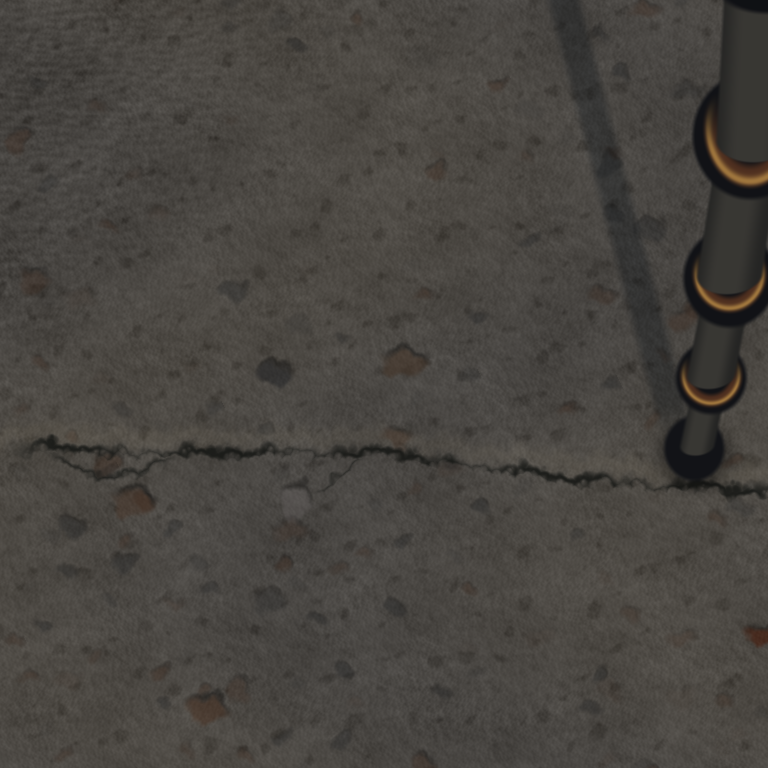
A three.js fragment shader for this texture:

```glsl
// Weathered concrete with a ragged crack, pebbles, and a jointed dark pole casting a thin shadow.
varying vec2 vUv;

vec2 hash2(vec2 p) {
  return fract(sin(vec2(dot(p, vec2(127.1, 311.7)), dot(p, vec2(269.5, 183.3)))) * 4375.85);
}

// Cellular noise: distance to the nearest scattered point
float cells(vec2 p) {
  vec2 id = floor(p), f = fract(p);
  float nearest = 2.0;
  for (int j = -1; j <= 1; j++)
    for (int i = -1; i <= 1; i++) {
      vec2 g = vec2(float(i), float(j));
      nearest = min(nearest, length(g + hash2(id + g) - f));
    }
  return nearest;
}

float relief(vec2 p) {
  return cells(p) - cells(p + vec2(0.25, -0.5));
}

// Turned octaves of relief mixed with plain cells, for an irregular grain
float grain(vec2 p) {
  float sum = 0.0;
  mat2 turn = mat2(0.8, 0.6, -0.6, 0.8);
  vec2 q = p * 24.0;
  for (int k = 0; k < 4; k++) {
    sum += (0.55 + 0.15 * float(k)) * (relief(q) + 0.6 * (cells(q + 17.0) - 0.45));
    q = turn * q * 2.07 + 5.3;
  }
  return sum;
}

float ellipse(vec2 p, vec2 center, vec2 radius) {
  return (length((p - center) / radius) - 1.0) * min(radius.x, radius.y);
}

float fill(float d, float soft) {
  return 1.0 - smoothstep(-soft, soft, d);
}

// Pebble with a dark upper rim
vec3 pebble(vec3 col, vec2 p, vec2 center, vec2 radius, vec3 tint, float strength) {
  vec2 q = p + 0.003 * sin(p.yx * 170.0 + center * 90.0) + 0.006 * (cells(p * 70.0) - 0.45);
  float body = fill(ellipse(q, center, radius), 0.005);
  float rim = fill(ellipse(q, center + radius * vec2(0.15, 0.4), radius), 0.004) * (1.0 - body);
  col = mix(col, tint + 0.5 * (col - 0.29), body * strength);
  return col * (1.0 - 0.5 * rim * strength);
}

// Two turned grids of sparse, faint inclusions
vec3 scatterPebbles(vec3 col, vec2 p) {
  for (int k = 0; k < 2; k++) {
    float scale = 11.0 + 8.0 * float(k), turn = 0.4 + 0.7 * float(k);
    mat2 spin = mat2(cos(turn), sin(turn), -sin(turn), cos(turn));
    vec2 id = floor(spin * p * scale), h = hash2(id + 7.0 + scale), s = hash2(id + 31.0);
    vec2 center = ((id + 0.25 + 0.5 * s.yx) / scale) * spin;
    vec2 radius = vec2(0.13 + 0.09 * s.x, 0.09 + 0.08 * s.y) / scale;
    vec3 tint = mix(vec3(0.20, 0.205, 0.21), vec3(0.26, 0.215, 0.19), step(0.5, h.y));
    col = pebble(col, p, center, radius, tint, 0.65 * smoothstep(0.62, 1.0, h.x));
  }
  return col;
}

float crackHeight(float x) {
  return 0.411 - 0.046 * smoothstep(0.38, 0.95, x) + 0.009 * exp(-pow((x - 0.51) / 0.03, 2.0))
    + 0.012 * exp(-pow((x - 0.07) / 0.03, 2.0)) + 0.003 * sin(x * 57.0) + 0.002 * sin(x * 131.0);
}

vec3 addCrack(vec3 col, vec2 p) {
  float ragged = cells(p * 42.0) - 0.45, crumb = cells(p * 95.0) - 0.45;
  float d = p.y - crackHeight(p.x) + 0.012 * ragged + 0.007 * crumb;
  float open = smoothstep(-1.2, 0.6, cos((p.x - 0.29) * 29.0) + 1.5 * crumb);
  col += vec3(0.035, 0.031, 0.022) * exp(-pow((d - 0.019) / 0.013, 2.0));
  float line = fill(abs(d) - 0.002 - 0.0035 * open, 0.005) * smoothstep(0.0, 0.07, p.x);
  // Lower strand on the left and short side splits
  float strand = fill(abs(d + 0.022 + 0.012 * cos((p.x - 0.14) * 38.0)) - 0.003, 0.005);
  strand *= smoothstep(0.05, 0.09, p.x) * (1.0 - smoothstep(0.2, 0.24, p.x));
  float split = fill(abs(p.y - 0.36 - 0.75 * (p.x - 0.415) + 0.025 * ragged) - 0.002, 0.005);
  split *= smoothstep(0.40, 0.43, p.x) * (1.0 - smoothstep(0.46, 0.48, p.x));
  float dark = max(line * (0.5 + 0.4 * open), max(strand * 0.75, split * 0.6));
  return mix(col, vec3(0.09, 0.095, 0.085), dark);
}

// Pole section with a rounded lower end
vec3 tube(vec3 col, vec2 p, vec2 foot, vec2 top, float radius) {
  float axis = mix(foot.x, top.x, (p.y - foot.y) / (top.y - foot.y));
  vec2 q = vec2(p.x - axis, min(p.y - foot.y, 0.0) / 0.6);
  float side = q.x / radius;
  vec3 metal = mix(vec3(0.22, 0.215, 0.20), vec3(0.145, 0.145, 0.14), smoothstep(0.3, 1.0, abs(side + 0.1)));
  return mix(col, metal, fill(length(q) - radius, 0.003) * step(p.y, top.y));
}

// Black collar with a warm crescent along its lower inside
vec3 collar(vec3 col, vec2 p, vec2 center, vec2 radius, vec2 glowCenter, vec2 glowRadius) {
  col = mix(col, vec3(0.065, 0.07, 0.085), fill(ellipse(p, center, radius), 0.004));
  vec2 q = (p - glowCenter) / glowRadius;
  float e = length(q);
  vec3 warm = mix(vec3(0.30, 0.18, 0.12), vec3(0.62, 0.46, 0.24), exp(-pow((e - 0.91) / 0.08, 2.0)));
  float crescent = fill(ellipse(p, glowCenter, glowRadius), 0.004) * (1.0 - smoothstep(-0.5, 0.6, q.y));
  return mix(col, warm, crescent * smoothstep(0.55, 0.75, e));
}

void main() {
  vec2 p = vUv;
  // Grainy ground with shallow pits, rougher toward the upper left
  float rough = 1.0 - smoothstep(0.1, 0.75, p.x + 0.9 * (1.0 - p.y));
  vec3 col = vec3(0.300, 0.287, 0.269) + vec3(0.010, 0.008, 0.004) * sin(p.x * 7.0 + 2.0 * sin(p.y * 6.0));
  col += grain(p + 0.004 * sin(p.yx * 37.0)) * (0.022 + 0.012 * cells(p * 13.0));
  col += 0.05 * rough * relief(p * vec2(48.0, 110.0)) - 0.012 * rough;
  col += 0.045 * (cells(p * 8.0 + 3.0) - 0.5) - 0.05 * smoothstep(0.3, 0.6, relief(p * 27.0));
  col = scatterPebbles(col, p);

  // Larger inclusions
  col = pebble(col, p, vec2(0.525, 0.527), vec2(0.028, 0.016), vec3(0.27, 0.23, 0.20), 0.85);
  col = pebble(col, p, vec2(0.356, 0.512), vec2(0.022, 0.015), vec3(0.19, 0.195, 0.205), 0.85);
  col = pebble(col, p, vec2(0.384, 0.345), vec2(0.019, 0.022), vec3(0.36, 0.35, 0.35), 0.65);
  col = pebble(col, p, vec2(0.172, 0.345), vec2(0.025, 0.018), vec3(0.28, 0.23, 0.20), 0.7);
  col = pebble(col, p, vec2(0.268, 0.075), vec2(0.025, 0.017), vec3(0.28, 0.22, 0.185), 0.8);
  col = pebble(col, p, vec2(0.992, 0.172), vec2(0.022, 0.011), vec3(0.28, 0.16, 0.12), 0.85);
  col = addCrack(col, p);

  // Slanted shadow
  float shadow = fill(abs(p.x - 0.734 - 0.262 * (1.0 - p.y)) - 0.02, 0.008) * smoothstep(0.42, 0.48, p.y);
  col = mix(col, col * vec3(0.71, 0.74, 0.77), shadow);

  // Pole, stacked from the ground up
  col *= 1.0 - 0.3 * fill(ellipse(p, vec2(0.904, 0.405), vec2(0.05, 0.045)), 0.015);
  col = mix(col, vec3(0.07, 0.075, 0.09), fill(ellipse(p, vec2(0.904, 0.416), vec2(0.039, 0.042)), 0.004));
  col = tube(col, p, vec2(0.908, 0.420), vec2(0.927, 0.51), 0.022);
  col = collar(col, p, vec2(0.926, 0.508), vec2(0.046, 0.047), vec2(0.926, 0.513), vec2(0.040, 0.042));
  col = tube(col, p, vec2(0.926, 0.512), vec2(0.949, 0.63), 0.031);
  col = collar(col, p, vec2(0.950, 0.638), vec2(0.060, 0.064), vec2(0.950, 0.646), vec2(0.048, 0.052));
  col = tube(col, p, vec2(0.950, 0.642), vec2(0.978, 0.82), 0.042);
  col = collar(col, p, vec2(0.977, 0.823), vec2(0.075, 0.082), vec2(0.977, 0.835), vec2(0.060, 0.078));
  col = tube(col, p, vec2(0.982, 0.818), vec2(0.992, 1.01), 0.049);
  col = mix(col, vec3(0.06, 0.065, 0.08), fill(ellipse(p, vec2(1.0, 1.015), vec2(0.063, 0.032)), 0.004));
  gl_FragColor = vec4(col, 1.0);
}
```
